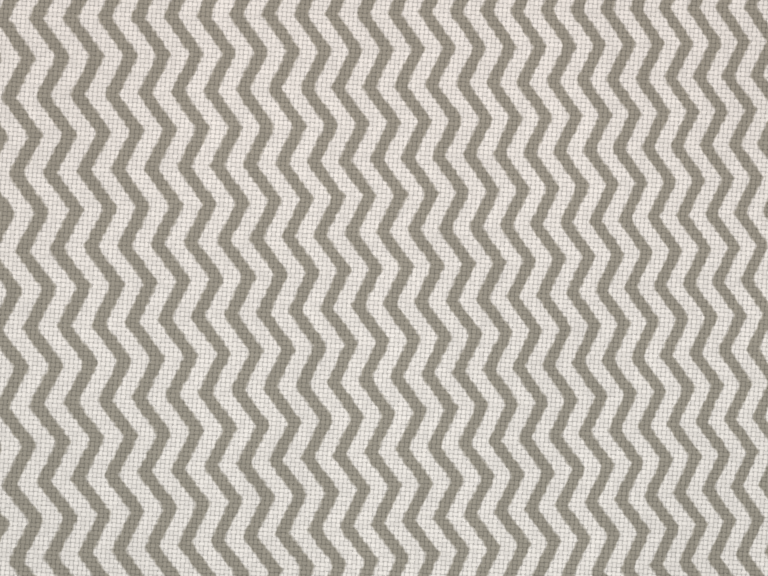
Give the GLSL for this pattern, as a Shadertoy shader.

```glsl
// Woven cotton printed with upright grey zigzag stripes on warm white, seen at a slight slant.
const float PI = 3.14159265;
const vec3 CLOTH = vec3(0.865, 0.845, 0.822);
const vec3 INK = vec3(0.578, 0.556, 0.510);
const vec3 WARM_TINT = vec3(1.006, 0.995, 0.990);
const vec3 COOL_TINT = vec3(0.994, 0.998, 0.996);
const float THREAD_PITCH = 0.0078;

float hash(vec2 cell) {
    vec3 q = fract(vec3(cell.xyx) * 0.1031);
    q += dot(q, q.yzx + 33.33);
    return fract((q.x + q.y) * q.z);
}

vec2 gradientAt(vec2 cell) {
    float angle = 2.0 * PI * hash(cell);
    return vec2(cos(angle), sin(angle));
}

// Gradient noise, roughly -0.7 to 0.7
float gradientNoise(vec2 p) {
    vec2 i = floor(p), f = fract(p);
    vec2 w = f * f * f * (f * (f * 6.0 - 15.0) + 10.0);
    vec2 e = vec2(0.0, 1.0);
    float low = mix(dot(gradientAt(i), f), dot(gradientAt(i + e.yx), f - e.yx), w.x);
    float high = mix(dot(gradientAt(i + e.xy), f - e.xy), dot(gradientAt(i + e.yy), f - e.yy), w.x);
    return mix(low, high, w.y);
}

// Triangle wave from 0 to 1 with slightly rounded tips, peaking at whole numbers
float zigzag(float phase) {
    return 0.5 + asin(0.985 * cos(2.0 * PI * phase)) / PI;
}

// Stripe count across; spacing narrows toward the right
float columnPhase(float x) {
    return 16.5 * x + 1.4 * x * x;
}

// Ink coverage of the zigzag stripes; p.y runs downward
float stripeInk(vec2 p, float halfWidth, float roughness) {
    float rowHeight = 0.135 - 0.0125 * p.x;
    float row = (p.y - 0.47 + 0.06 * (p.x - 0.6)) / rowHeight;
    float lean = 0.09 * (p.y - 0.47);
    float column = columnPhase(p.x - lean) + 0.956 - 0.72 * (zigzag(row) - 0.5);
    float edge = 0.045 + 0.45 * fwidth(column);
    float dist = abs(fract(column + 0.5) - 0.5) + roughness;
    return 1.0 - smoothstep(halfWidth - edge, halfWidth + edge, dist);
}

// Plain weave: x is thread relief, y is the pinhole between threads
vec2 weave(vec2 p, float pitch) {
    vec2 q = p / pitch;
    vec2 cell = floor(q), f = fract(q) - 0.5;
    float over = mod(cell.x + cell.y, 2.0);
    float across = mix(f.x, f.y, over);
    float along = mix(f.y, f.x, over);
    float relief = cos(PI * across) * (0.65 + 0.35 * cos(PI * along)) - 0.52;
    vec2 corner = 0.5 - abs(f);
    float hole = 1.0 - smoothstep(0.06, 0.38, length(corner));
    hole *= 0.3 + 0.7 * hash(floor(q + 0.5));
    return vec2(relief + 0.4 * (hash(cell) - 0.5), hole);
}

// Broad unevenness of the light and faint upright creases
float clothLight(vec2 p) {
    float folds = 0.02 * gradientNoise(p * vec2(7.0, 2.5));
    float mottling = 0.02 * gradientNoise(p * 19.0 + 7.3);
    vec2 fromCentre = p - vec2(0.667, 0.5);
    return 1.015 + folds + mottling - 0.04 * dot(fromCentre, fromCentre);
}

void mainImage(out vec4 fragColor, in vec2 fragCoord) {
    vec2 p = fragCoord / iResolution.y;
    p.y = 1.0 - p.y;

    // Uneven cloth shifts the print and the threads together
    vec2 warp = vec2(gradientNoise(p * 4.0), gradientNoise(p * 4.0 + 31.7));
    vec2 cloth = p + 0.003 * warp;

    // Printed stripes with thread-sized raggedness
    float roughness = 0.07 * gradientNoise(cloth / THREAD_PITCH * 0.8);
    float ink = stripeInk(cloth, 0.22, roughness);
    vec3 color = mix(CLOTH, INK, ink);

    // Threads fade out when too fine for the canvas
    vec2 slanted = cloth + vec2(0.07, -0.06) * cloth.yx;
    vec2 thread = weave(slanted, THREAD_PITCH);
    float detail = 1.0 - smoothstep(0.4, 0.9, 1.0 / (iResolution.y * THREAD_PITCH));
    color *= 1.0 + detail * (0.14 * thread.x - 0.12 * thread.y);

    // Light, warmer toward the top
    color *= clothLight(p) * mix(WARM_TINT, COOL_TINT, smoothstep(0.0, 0.9, p.y));
    fragColor = vec4(clamp(color, 0.0, 1.0), 1.0);
}
```
